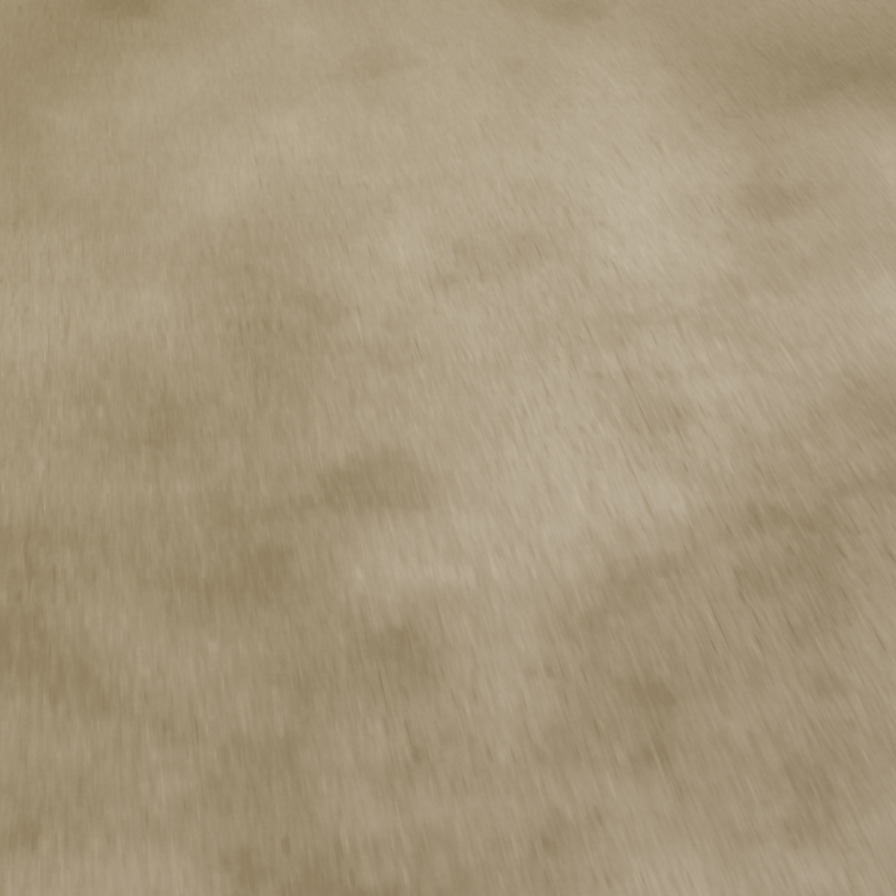
A WebGL 1 fragment shader for this texture:

```glsl
precision highp float;
// Worn beige pile seen at a slant: cloudy stains and a pale worn area,
// overlaid with short fibres that run towards a far vanishing point.
// Value noise in screen space makes the clouds, in floor space the fibres.

uniform vec2 u_resolution;

float hash(vec2 p) {
  return fract(sin(dot(p, vec2(127.1, 311.7))) * 43758.5453);
}

float noise(vec2 p) {
  vec2 cell = floor(p);
  vec2 f = fract(p);
  f = f * f * (3.0 - 2.0 * f);
  float low = mix(hash(cell), hash(cell + vec2(1.0, 0.0)), f.x);
  float high = mix(hash(cell + vec2(0.0, 1.0)), hash(cell + vec2(1.0, 1.0)), f.x);
  return mix(low, high, f.y);
}

float fbm(vec2 p) {
  float sum = 0.0;
  float weight = 0.5;
  for (int i = 0; i < 5; i++) {
    sum += weight * noise(p);
    p = mat2(1.6, 1.2, -1.2, 1.6) * p + 7.3;
    weight *= 0.5;
  }
  return sum / 0.97;
}

// Soft elliptical spot, 1 at its centre
float spot(vec2 p, vec2 centre, vec2 radii) {
  vec2 d = (p - centre) / radii;
  return exp(-dot(d, d));
}

void main() {
  vec2 uv = gl_FragCoord.xy / u_resolution;

  // Floor coordinates: lines of constant x meet above the left edge
  float depth = 1.0 / (2.0 - uv.y);
  vec2 pile = vec2((uv.x - 0.05) * depth, depth);
  float nearness = 1.0 - 0.55 * smoothstep(0.45, 1.0, uv.y);

  // Broad light: pale middle, dim upper corners and lower left
  vec2 warped = uv + 0.16 * (vec2(fbm(uv * 4.0), fbm(uv * 4.0 + 19.0)) - 0.5);
  float tone = 0.39;
  tone += 0.30 * spot(warped, vec2(0.58, 0.68), vec2(0.48, 0.22));
  tone += 0.20 * spot(warped, vec2(0.35, 0.89), vec2(0.25, 0.10));
  tone -= 0.26 * spot(warped, vec2(0.92, 0.92), vec2(0.22, 0.08));
  tone -= 0.26 * spot(warped, vec2(0.0, 0.98), vec2(0.20, 0.14));
  tone -= 0.14 * spot(warped, vec2(0.10, 0.28), vec2(0.28, 0.28));

  // Cloudy wear and smaller, wider than tall stains
  tone += 0.55 * (fbm(uv * vec2(3.5, 5.0) + 3.1) - 0.5);
  float stain = fbm(uv * vec2(7.0, 11.0) + 41.0);
  tone -= 0.24 * smoothstep(0.54, 0.78, stain);
  tone += 0.16 * smoothstep(0.52, 0.25, stain);

  // Fibres: soft strands, thin strands, then scattered dark and pale flecks
  float strands = noise(pile * vec2(330.0, 120.0)) - 0.5;
  float threads = noise(pile * vec2(620.0, 190.0) + 57.0) - 0.5;
  float tufts = noise(pile * vec2(120.0, 75.0) + 23.0) - 0.5;
  tone += nearness * (0.16 * strands + 0.14 * threads + 0.10 * tufts);
  float flecks = noise(pile * vec2(300.0, 105.0) + 83.0);
  float worn = smoothstep(0.35, 0.65, fbm(uv * 6.0 + 11.0));
  tone -= 0.20 * nearness * worn * smoothstep(0.70, 0.95, flecks);
  tone += 0.12 * nearness * smoothstep(0.25, 0.05, flecks);

  // Fine grain
  tone += 0.07 * (noise(uv * 300.0) - 0.5);

  vec3 umber = vec3(0.568, 0.502, 0.382);
  vec3 cream = vec3(0.752, 0.704, 0.622);
  vec3 colour = mix(umber, cream, clamp(tone, 0.0, 1.0));

  // Slightly cooler towards the lower right
  colour.b += 0.012 * (uv.x - uv.y);
  gl_FragColor = vec4(colour, 1.0);
}
```
